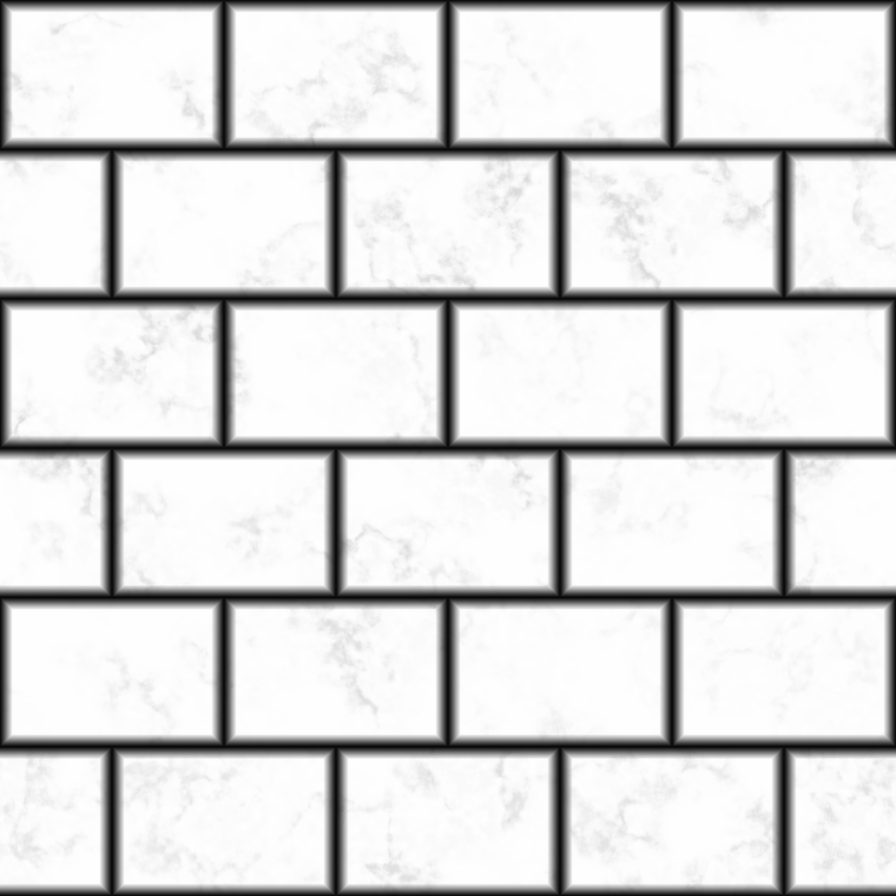
Reproduce this texture procedurally as a Shadertoy shader.

```glsl
// Glossy white wall tiles in running bond, four across and six rows high.
// A mitred ramp from dark joint to pale rim forms each bevel; faint broken
// marble veins vary per tile, with tile indices wrapped so the canvas repeats.

const vec2 TILE_COUNT = vec2(4.0, 6.0);
const float BEVEL_WIDTH = 0.0135;
const vec3 JOINT_COLOR = vec3(0.025);
const vec3 RIM_COLOR = vec3(0.93);
const vec3 FACE_COLOR = vec3(0.995);

float hash(vec2 p) {
    return fract(sin(dot(p, vec2(127.1, 311.7))) * 43758.545);
}

float valueNoise(vec2 p) {
    vec2 cell = floor(p);
    vec2 f = fract(p);
    f = f * f * (3.0 - 2.0 * f);
    float low = mix(hash(cell), hash(cell + vec2(1.0, 0.0)), f.x);
    float high = mix(hash(cell + vec2(0.0, 1.0)), hash(cell + 1.0), f.x);
    return mix(low, high, f.y);
}

float fbm(vec2 p) {
    float sum = 0.0;
    float amplitude = 0.5;
    for (int octave = 0; octave < 5; octave++) {
        sum += amplitude * valueNoise(p);
        p = mat2(1.6, 1.2, -1.2, 1.6) * p + 7.3;
        amplitude *= 0.5;
    }
    return sum / 0.97;
}

// Thin ridges broken up by large patches and fine grain.
float marbleVeins(vec2 p) {
    vec2 warped = p + 0.6 * vec2(fbm(p + 3.1), fbm(p + 17.4));
    float ridge = 1.0 - smoothstep(0.0, 0.09, abs(fbm(warped) - 0.5));
    float patches = smoothstep(0.35, 0.7, fbm(p * 0.9 + 31.7));
    float grain = smoothstep(0.25, 0.75, fbm(p * 7.0 + 11.2));
    return patches * (0.18 * grain + ridge * mix(0.25, 1.0, grain));
}

// Brightness of the bevel: 0 in the joint, 1 at the rim of the face.
float bevelRamp(float edgeDistance, float width) {
    float t = clamp(edgeDistance / width, 0.0, 1.0);
    return mix(t, smoothstep(0.0, 1.0, t), 0.35);
}

void mainImage(out vec4 fragColor, in vec2 fragCoord) {
    vec2 uv = fragCoord / iResolution.xy;

    // Running bond: even rows shift by half a tile.
    vec2 grid = uv * TILE_COUNT;
    float row = floor(grid.y);
    grid.x += 0.5 * (1.0 - mod(row, 2.0));
    vec2 tileId = mod(floor(grid), TILE_COUNT);
    vec2 local = fract(grid);

    // Distance to the nearest joint, in canvas units.
    vec2 edge = min(local, 1.0 - local) / TILE_COUNT;
    float edgeDistance = min(edge.x, edge.y);

    // Each tile shows its own piece of marble.
    vec2 offset = 40.0 * vec2(hash(tileId + 5.3), hash(tileId + 23.9));
    float strength = mix(0.3, 1.0, hash(tileId + 61.7));
    float veins = strength * marbleVeins(local / TILE_COUNT * 16.0 + offset);

    vec3 bevel = mix(JOINT_COLOR, RIM_COLOR, bevelRamp(edgeDistance, BEVEL_WIDTH));
    float face = smoothstep(0.9, 1.08, edgeDistance / BEVEL_WIDTH);
    vec3 color = mix(bevel, FACE_COLOR, face) * (1.0 - 0.13 * veins);
    fragColor = vec4(color, 1.0);
}
```
